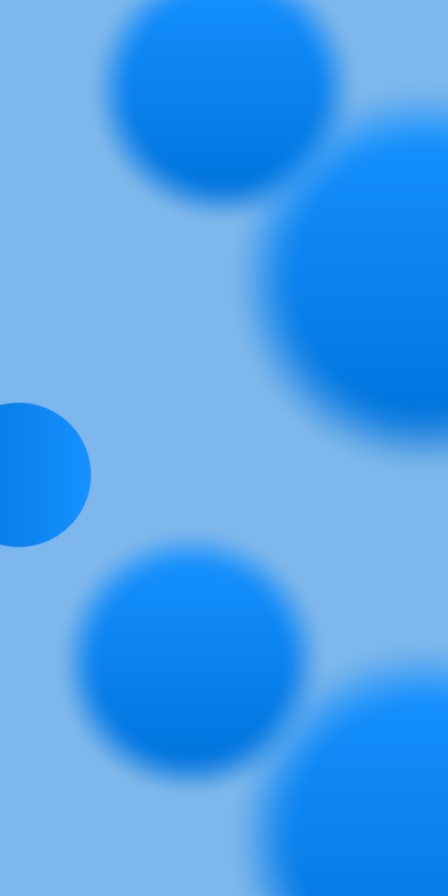
Write a Shadertoy shader that draws this background.

```glsl
// Soft coverage of a disc: 1 inside, 0 outside, blurred across the rim
float discMask(vec2 p, float radius, float blur) {
    return 1.0 - smoothstep(radius - blur, radius + blur, length(p));
}

// Blue shading from the dark side (-1) to the bright side (+1)
vec3 discColor(float along) {
    vec3 deepBlue = vec3(0.0, 0.45, 0.86);
    vec3 brightBlue = vec3(0.085, 0.57, 1.0);
    return mix(deepBlue, brightBlue, clamp(0.5 + 0.5 * along, 0.0, 1.0));
}

void mainImage(out vec4 fragColor, in vec2 fragCoord) {
    // Canvas is 2 units tall, centred on its vertical midline
    vec2 uv = (fragCoord - vec2(0.5 * iResolution.x, 0.0)) * 2.0 / iResolution.y;
    uv.x += 0.5;
    float pixel = 2.0 / iResolution.y;

    // Each disc: centre, radius, blur
    vec4 discs[5] = vec4[5](
        vec4(0.500, 1.802, 0.253, 0.055),
        vec4(0.948, 1.380, 0.361, 0.086),
        vec4(0.042, 0.940, 0.161, 0.003),
        vec4(0.427, 0.523, 0.253, 0.055),
        vec4(0.948, 0.135, 0.361, 0.086)
    );

    vec3 color = vec3(0.495, 0.718, 0.92);
    for (int i = 0; i < 5; i++) {
        vec4 disc = discs[i];
        vec2 p = uv - disc.xy;
        // The small crisp disc is lit from the right, the others from above
        vec2 light = i == 2 ? vec2(1.0, 0.0) : vec2(0.0, 1.0);
        float mask = discMask(p, disc.z, max(disc.w, pixel));
        color = mix(color, discColor(dot(p, light) / disc.z), mask);
    }

    fragColor = vec4(color, 1.0);
}
```
